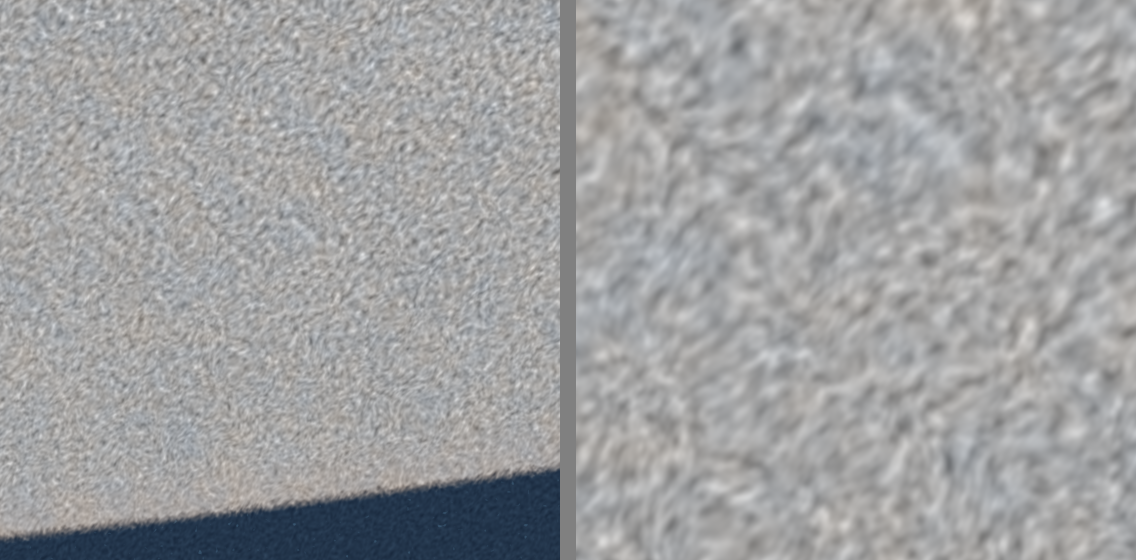
Left, the full canvas; right, a detail of the centre.
Give the GLSL for this texture, as a WebGL 2 fragment shader.

```glsl
#version 300 es
precision highp float;
// Soft grey mottled grain above a blurred, slanting navy band.

uniform vec2 u_resolution;
out vec4 fragColor;

// Integer hash giving a vector with components in -1..1
vec2 hashGradient(vec2 cell) {
    uvec2 h = uvec2(ivec2(cell)) * uvec2(1597u, 3571u);
    uint n = (h.x ^ h.y) * 26699u + h.x;
    n = (n ^ (n >> 15)) * 73757u;
    n = (n ^ (n >> 13)) * 51787u;
    n ^= n >> 16;
    return vec2(n & 65535u, n >> 16) / 32767.5 - 1.0;
}

float gradientNoise(vec2 p) {
    vec2 cell = floor(p);
    vec2 f = p - cell;
    vec2 s = f * f * f * (f * (f * 6.0 - 15.0) + 10.0);
    float a = dot(hashGradient(cell), f);
    float b = dot(hashGradient(cell + vec2(1, 0)), f - vec2(1, 0));
    float c = dot(hashGradient(cell + vec2(0, 1)), f - vec2(0, 1));
    float d = dot(hashGradient(cell + vec2(1, 1)), f - vec2(1, 1));
    return mix(mix(a, b, s.x), mix(c, d, s.x), s.y);
}

// Noise stretched along a direction; frequency.x runs along it, .y across it
float streakNoise(vec2 p, float angle, vec2 frequency) {
    vec2 along = vec2(cos(angle), sin(angle));
    vec2 across = vec2(-along.y, along.x);
    return gradientNoise(vec2(dot(p, along), dot(p, across)) * frequency);
}

void main() {
    vec2 p = gl_FragCoord.xy / u_resolution.y;

    // Slow warp so the streaks bend from patch to patch
    vec2 bend = vec2(gradientNoise(p * 16.0 + 40.0), gradientNoise(p * 16.0 + 90.0));
    vec2 q = p + 0.012 * bend;

    // Grain: coarse diagonal streaks, giving way to finer ones lower down
    float coarse = streakNoise(q, 0.88, vec2(56.0, 88.0));
    float medium = streakNoise(q + 3.7, 0.55, vec2(84.0, 122.0));
    float fine = streakNoise(q + 7.1, 1.05, vec2(125.0, 170.0));
    float height = smoothstep(0.05, 0.75, p.y);
    float grain = mix(0.12, 0.22, height) * coarse + 0.16 * medium
                + mix(0.15, 0.07, height) * fine;
    grain += 0.8 * grain * abs(grain);

    // Distance above the slanting, slightly curved boundary
    float edge = p.y - (0.039 + 0.105 * p.x + 0.022 * p.x * p.x);
    edge += 0.03 * grain;

    // Grey surface with faint warm and cool patches
    float warmth = gradientNoise(p * 11.0 + 20.0) + 0.7 * gradientNoise(p * 34.0 + 60.0);
    float nearEdge = 1.0 - smoothstep(0.0, 0.13, edge);
    float shade = 0.652 + 0.025 * gradientNoise(p * 5.0 + 10.0);
    vec3 grey = vec3(shade + grain * (1.0 - 0.3 * nearEdge));
    grey += vec3(0.035, 0.004, -0.03) * warmth;
    grey += vec3(0.012, -0.004, -0.012) * nearEdge;

    // Navy band with dim mottling and sparse blue specks
    float mottle = 0.06 * medium + 0.05 * fine;
    float speck = smoothstep(0.32, 0.6, streakNoise(p + 5.3, 0.4, vec2(105.0)));
    vec3 navy = vec3(0.135, 0.207, 0.292) + mottle * vec3(0.8, 1.0, 1.1);
    navy += 0.12 * speck * vec3(0.6, 0.9, 1.0);

    // Blurred transition with a brownish penumbra
    float lit = smoothstep(-0.012, 0.013, edge);
    vec3 colour = mix(navy, grey, lit);
    colour += vec3(0.03, 0.0, -0.025) * 4.0 * lit * (1.0 - lit);

    fragColor = vec4(colour, 1.0);
}
```
